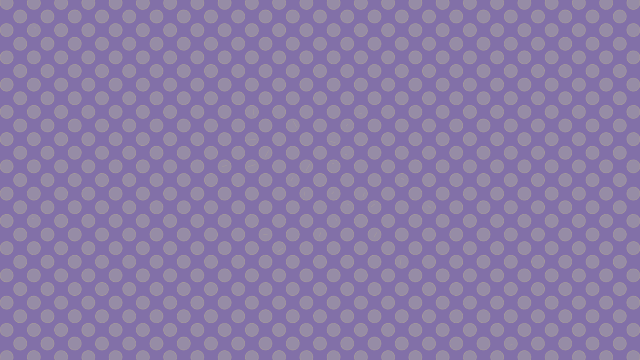
Write a WebGL 1 fragment shader that draws this pattern.

```glsl
precision highp float;

// Staggered polka dots with thin worn rims and a few fine scratches near the centre.

uniform vec2 u_resolution;

// Lengths are fractions of the canvas height.
const float PERIOD = 0.0757;
const float RADIUS = 0.0181;
const float RIM_HALF_WIDTH = 0.0007;
const float SCRATCH_HALF_WIDTH = 0.0005;

const vec3 GROUND = vec3(0.51, 0.44, 0.66);
const vec3 DOT = vec3(0.59, 0.55, 0.65);
const vec3 RIM = vec3(0.70, 0.66, 0.57);

float hash(vec2 p) {
  return fract(sin(dot(p, vec2(127.1, 311.7))) * 43758.5453);
}

float valueNoise(vec2 p) {
  vec2 i = floor(p);
  vec2 f = fract(p);
  f = f * f * (3.0 - 2.0 * f);
  float low = mix(hash(i), hash(i + vec2(1.0, 0.0)), f.x);
  float high = mix(hash(i + vec2(0.0, 1.0)), hash(i + vec2(1.0, 1.0)), f.x);
  return mix(low, high, f.y);
}

// Antialiased coverage of the region where the signed distance is negative.
float coverage(float distance, float pixel) {
  return clamp(0.5 - distance / pixel, 0.0, 1.0);
}

float segmentDistance(vec2 p, vec2 a, vec2 b) {
  vec2 ab = b - a;
  float t = clamp(dot(p - a, ab) / dot(ab, ab), 0.0, 1.0);
  return length(p - a - ab * t);
}

// Index of the nearest dot in a lattice turned by 45 degrees.
vec2 dotIndex(vec2 p, float period) {
  return floor(vec2(p.x + p.y, p.x - p.y) / period + 0.5);
}

vec2 dotCentre(vec2 index, float period) {
  return 0.5 * period * vec2(index.x + index.y, index.x - index.y);
}

// Short scratch at a random place and angle inside a dot.
float scratch(vec2 local, vec2 index, float radius, float pixel) {
  float angle = 6.2832 * hash(index + 3.7);
  vec2 along = vec2(cos(angle), sin(angle));
  vec2 middle = vec2(-along.y, along.x) * radius * (hash(index + 8.1) - 0.5);
  vec2 reach = along * radius * mix(0.1, 0.55, hash(index + 5.3));
  float d = segmentDistance(local, middle - reach, middle + reach);
  return coverage(d - SCRATCH_HALF_WIDTH, pixel);
}

void main() {
  float pixel = 1.0 / u_resolution.y;
  vec2 p = (gl_FragCoord.xy - 0.5 * u_resolution) * pixel;

  vec2 index = dotIndex(p, PERIOD);
  vec2 centre = dotCentre(index, PERIOD);
  vec2 local = p - centre;
  float edge = length(local) - RADIUS;

  // Dot body
  vec3 color = mix(GROUND, DOT, coverage(edge, pixel));

  // Unevenly worn rim
  float wear = mix(0.45, 0.9, valueNoise(p * 220.0 + 50.0));
  float rim = coverage(abs(edge) - RIM_HALF_WIDTH, pixel);
  color = mix(color, RIM, rim * wear);

  // Sparse scratches, fading away from the centre
  float chance = 0.4 * (1.0 - smoothstep(0.08, 0.36, length(centre)));
  float scratched = step(hash(index + 21.4), chance);
  float mark = scratch(local, index, RADIUS, pixel) * coverage(edge, pixel);
  color = mix(color, RIM, 0.5 * scratched * mark);

  gl_FragColor = vec4(color, 1.0);
}
```
